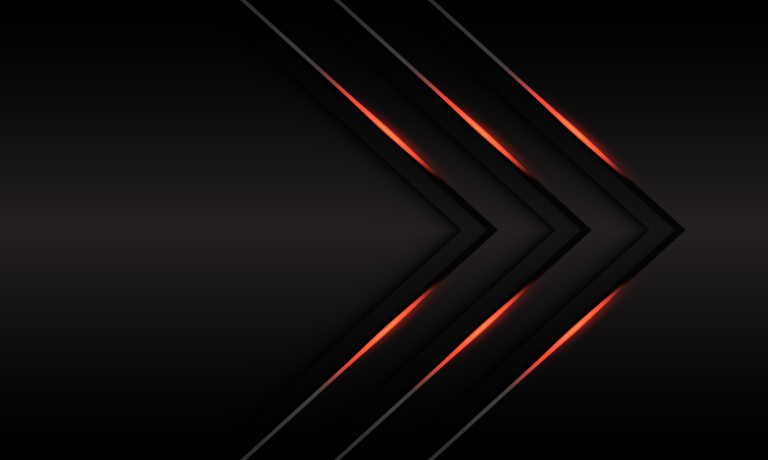
Give the GLSL for this background, as a Shadertoy shader.

```glsl
const float SLOPE = 1.1;          // horizontal run of an arm per unit of height
const float FIRST_TIP = 1.083;
const float TIP_SPACING = 0.204;
const float BAND_WIDTH = 0.053;
const float FLARE_HEIGHT = 0.215; // distance of a flare from the middle axis
const int ARROW_COUNT = 3;

const vec3 PANEL_COLOR = vec3(0.142, 0.126, 0.128);
const vec3 METAL_COLOR = vec3(0.25, 0.24, 0.24);
const vec3 FLARE_COLOR = vec3(1.0, 0.27, 0.19);
const vec3 CORE_COLOR = vec3(1.0, 0.62, 0.34);
const vec3 SPILL_COLOR = vec3(0.75, 0.08, 0.04);

float gaussian(float x, float width) {
    float t = x / width;
    return exp(-t * t);
}

// Signed distance to the arm of a chevron, positive outside its tip
float chevronDistance(vec2 p, float tip) {
    return (p.x + SLOPE * abs(p.y) - tip) / sqrt(1.0 + SLOPE * SLOPE);
}

// Brushed panel, brightest along the middle axis
vec3 panelShade(float height) {
    float light = clamp(1.0 - 2.0 * abs(height), 0.0, 1.0);
    return PANEL_COLOR * pow(light, 1.35);
}

// Shadow ahead of the band, the band itself and its dark outer rim
float bandShade(float d, float pixel) {
    float inner = d + BAND_WIDTH;
    float shadow = 1.0 - 0.88 * exp(min(inner, 0.0) / 0.019);
    float band = mix(0.62, 0.48, smoothstep(0.0, BAND_WIDTH, inner));
    float rim = smoothstep(-0.016 - pixel, -0.016 + pixel, d);
    band *= mix(1.0, 0.3, rim);
    float shade = mix(shadow, band, smoothstep(-pixel, pixel, inner));
    return mix(shade, 1.0, smoothstep(-pixel, pixel, d));
}

float lineMask(float d, float halfWidth, float pixel) {
    return 1.0 - smoothstep(halfWidth - pixel, halfWidth + pixel, abs(d));
}

// Metal edge with a hot flare on each arm
vec3 addEdge(vec3 color, float d, float height, float pixel) {
    float along = height - FLARE_HEIGHT;
    float lineDistance = d + 0.003;

    float metal = smoothstep(0.14, 0.27, height);
    metal *= mix(1.0, 0.72, smoothstep(0.36, 0.5, height));
    color = mix(color, METAL_COLOR, metal * lineMask(lineDistance, 0.0042, pixel));

    float spillWidth = d > 0.0 ? 0.014 : 0.006;
    color += SPILL_COLOR * 0.5 * gaussian(along + 0.012, 0.065) * gaussian(d, spillWidth);

    float heat = smoothstep(-0.11, -0.045, along) * (1.0 - smoothstep(0.06, 0.15, along));
    float halfWidth = 0.0035 + 0.0028 * gaussian(along, 0.055);
    color = mix(color, FLARE_COLOR, heat * lineMask(lineDistance, halfWidth, pixel));

    float core = gaussian(along, 0.04) * gaussian(lineDistance, 0.004);
    return mix(color, CORE_COLOR, 0.85 * core);
}

void mainImage(out vec4 fragColor, in vec2 fragCoord) {
    vec2 p = fragCoord / iResolution.xy * vec2(1.67, 1.0) - vec2(0.0, 0.5);
    float pixel = 0.8 / iResolution.y;
    float height = abs(p.y);
    vec3 color = panelShade(p.y);

    // Shade every band before lighting the edges
    for (int i = 0; i < ARROW_COUNT; i++) {
        float tip = FIRST_TIP + TIP_SPACING * float(i);
        color *= bandShade(chevronDistance(p, tip), pixel);
    }
    for (int i = 0; i < ARROW_COUNT; i++) {
        float tip = FIRST_TIP + TIP_SPACING * float(i);
        color = addEdge(color, chevronDistance(p, tip), height, pixel);
    }
    fragColor = vec4(clamp(color, 0.0, 1.0), 1.0);
}
```
